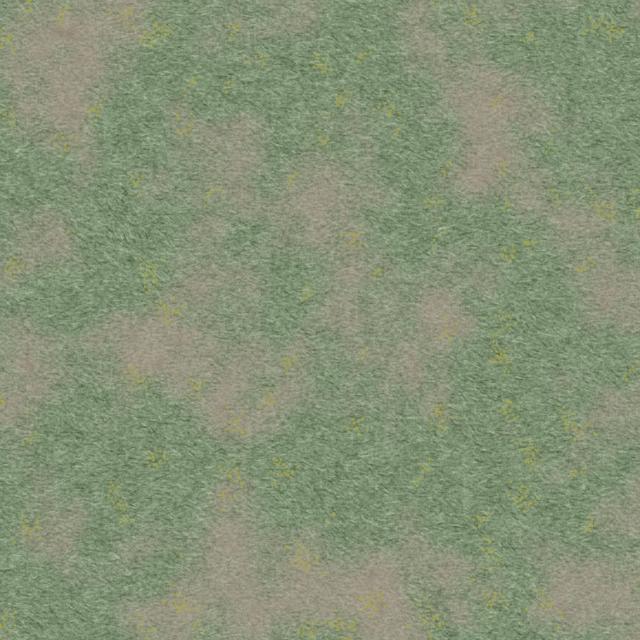
Give the GLSL for this texture, as a WebGL 1 fragment shader.

```glsl
precision highp float;
// Weathered meadow seen from above: gradient noise spreads worn soil through grass,
// layers of jittered tapered strokes make the blades, fine noise adds grain,
// and dots gathered around scattered centres make clusters of yellow flowers.

uniform vec2 u_resolution;

const vec3 GRASS = vec3(0.485, 0.562, 0.442);
const vec3 SOIL = vec3(0.612, 0.590, 0.520);
const vec3 CLAY = vec3(0.560, 0.470, 0.405);
const vec3 FLOWER = vec3(0.665, 0.650, 0.300);

const float PATCH_SCALE = 4.8;       // soil patches across the canvas
const float SOIL_START = -0.19;      // noise level where grass begins to thin
const float SOIL_FULL = 0.50;        // noise level of bare soil
const float BLADE_CELL = 0.0135;
const float BLADE_HALF_LENGTH = 0.0110;
const float BLADE_HALF_WIDTH = 0.0013;
const float BLADE_ANGLE = -0.25;
const float BLADE_CONTRAST = 0.108;
const float TUFT_CONTRAST = 0.030;
const float GRAIN_CONTRAST = 0.074;
const float CLUSTER_CELL = 0.080;
const float CLUSTER_RADIUS = 0.021;
const float CLUSTER_SHARE = 0.56;
const float DOT_CELL = 0.0058;
const float DOT_RADIUS = 0.0023;

vec2 hash2(vec2 p) {
  vec3 q = fract(p.xyx * vec3(0.1031, 0.1030, 0.0973));
  q += dot(q, q.yzx + 33.33);
  return fract((q.xx + q.yz) * q.zy);
}

float cornerSlope(vec2 cell, vec2 offset) {
  float a = 6.2832 * hash2(cell + 71.0).x;
  return dot(vec2(cos(a), sin(a)), offset);
}

float gradientNoise(vec2 p) {
  vec2 i = floor(p), f = fract(p);
  vec2 u = f * f * f * (f * (f * 6.0 - 15.0) + 10.0);
  vec2 e = vec2(1.0, 0.0);
  float low = mix(cornerSlope(i, f), cornerSlope(i + e, f - e), u.x);
  float high = mix(cornerSlope(i + e.yx, f - e.yx), cornerSlope(i + 1.0, f - 1.0), u.x);
  return 1.4 * mix(low, high, u.y);
}

float fbm(vec2 p) {
  float sum = 0.0, weight = 0.58;
  for (int i = 0; i < 5; i++) {
    sum += weight * gradientNoise(p);
    p = mat2(1.6, 1.2, -1.2, 1.6) * p + 17.3;
    weight *= 0.56;
  }
  return sum;
}

// Signed tone of overlapping grass strokes, from -1 (dark) to 1 (light).
float bladeTone(vec2 p, float pixel) {
  float flow = BLADE_ANGLE + 0.6 * gradientNoise(p * 7.0 + 40.0);
  float tone = 0.0;
  for (int layer = 0; layer < 4; layer++) {
    vec2 q = p / BLADE_CELL + float(layer) * vec2(37.37, 91.61);
    for (int y = -1; y <= 1; y++) {
      for (int x = -1; x <= 1; x++) {
        vec2 cell = floor(q) + vec2(float(x), float(y));
        vec2 rnd = hash2(cell + 5.0);
        vec2 kind = hash2(cell + 213.0);
        vec2 d = (q - cell - rnd) * BLADE_CELL;
        float a = flow + (kind.x - 0.5) * 1.1;
        d = vec2(d.x * cos(a) + d.y * sin(a), d.y * cos(a) - d.x * sin(a));
        float along = d.x / (BLADE_HALF_LENGTH * mix(0.4, 1.0, rnd.y));
        float width = BLADE_HALF_WIDTH * (1.0 - along * along);
        float cover = 1.0 - smoothstep(-0.7 * pixel, 0.7 * pixel, abs(d.y) - width);
        cover *= 1.0 - smoothstep(0.8, 1.0, abs(along));
        tone = mix(tone, kind.y * 2.0 - 1.0, 0.85 * cover);
      }
    }
  }
  return tone;
}

// Chance of a flower at p, high near the centres of scattered clusters.
float clusterDensity(vec2 p) {
  vec2 q = p / CLUSTER_CELL;
  float density = 0.0;
  for (int y = -1; y <= 1; y++) {
    for (int x = -1; x <= 1; x++) {
      vec2 cell = floor(q) + vec2(float(x), float(y));
      vec2 kind = hash2(cell + 307.0);
      vec2 d = (q - cell - hash2(cell + 151.0)) * CLUSTER_CELL;
      d.y += d.x * (kind.y - 0.5) * 1.6;
      float r = length(d) / (CLUSTER_RADIUS * mix(0.55, 1.1, kind.y));
      density = max(density, step(kind.x, CLUSTER_SHARE) * exp(-1.6 * r * r));
    }
  }
  return 0.85 * density;
}

float flowerCover(vec2 p, float pixel) {
  vec2 q = p / DOT_CELL;
  float cover = 0.0;
  for (int y = -1; y <= 1; y++) {
    for (int x = -1; x <= 1; x++) {
      vec2 cell = floor(q) + vec2(float(x), float(y));
      vec2 centre = cell + hash2(cell + 19.0);
      vec2 kind = hash2(cell + 433.0);
      float r = DOT_RADIUS * mix(0.6, 1.1, kind.y);
      float edge = length(q - centre) * DOT_CELL - r;
      float dotMask = 1.0 - smoothstep(-0.8 * pixel, 0.8 * pixel, edge);
      cover = max(cover, dotMask * step(kind.x, clusterDensity(centre * DOT_CELL)));
    }
  }
  return cover;
}

void main() {
  vec2 p = gl_FragCoord.xy / u_resolution.y;
  float pixel = 1.0 / u_resolution.y;

  // Ground: grass thinning to soil, with small reddish clay spots in bare places.
  float grain = gradientNoise(p * vec2(130.0, 220.0)) + 0.8 * gradientNoise(p * 290.0 + 9.0);
  float wear = fbm(p * PATCH_SCALE + vec2(3.7, 8.2)) + 0.05 * grain;
  float soil = smoothstep(SOIL_START, SOIL_FULL, wear);
  float clay = smoothstep(0.30, 0.65, gradientNoise(p * 30.0 + 60.0) + 0.35 * grain);
  clay *= smoothstep(0.25, 0.50, wear);
  vec3 color = mix(GRASS, SOIL, soil);
  color = mix(color, CLAY, 0.45 * clay);

  // Tufts shade the grass, blades fade over soil, fine grain covers everything.
  float tuft = gradientNoise(p * vec2(24.0, 36.0) + 25.0) + gradientNoise(p * vec2(50.0, 80.0));
  color += TUFT_CONTRAST * mix(1.0, 0.4, soil) * tuft;
  color += BLADE_CONTRAST * mix(1.0, 0.35, soil) * bladeTone(p, pixel);
  color += GRAIN_CONTRAST * mix(1.0, 0.70, soil) * grain;

  color = mix(color, FLOWER, 0.80 * flowerCover(p, pixel));
  gl_FragColor = vec4(color, 1.0);
}
```
